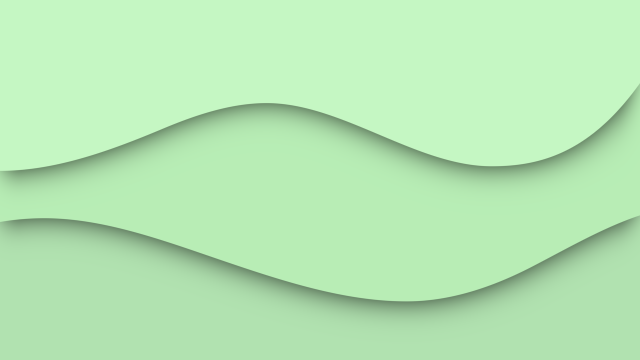
Give the GLSL for this background, as a Shadertoy shader.

```glsl
const vec3 TOP_MINT = vec3(0.773, 0.970, 0.763);
const vec3 MID_MINT = vec3(0.720, 0.930, 0.710);
const vec3 LOW_MINT = vec3(0.694, 0.886, 0.690);
const float ASPECT = 16.0 / 9.0;

// Cubic through two knots, each holding (x, height, slope)
float hermite(float x, vec3 a, vec3 b) {
    float span = b.x - a.x;
    float t = (x - a.x) / span;
    float u = 1.0 - t;
    return mix(a.y, b.y, t * t * (3.0 - 2.0 * t))
         + span * t * u * (a.z * u - b.z * t);
}

// Height of a smooth curve running through six knots
float waveHeight(float x, vec3 knots[6]) {
    float y = hermite(x, knots[0], knots[1]);
    for (int i = 1; i < 5; i++) {
        if (x >= knots[i].x) y = hermite(x, knots[i], knots[i + 1]);
    }
    return y;
}

// Approximate signed distance, positive below the curve
float depthBelow(vec2 p, vec3 knots[6]) {
    float h = 0.002;
    float y = waveHeight(p.x, knots);
    float slope = (waveHeight(p.x + h, knots) - waveHeight(p.x - h, knots)) / (2.0 * h);
    return (y - p.y) / sqrt(1.0 + slope * slope);
}

// Soft shadow cast downward, weaker near the canvas sides
float shadow(float depth, float x) {
    float d = max(depth, 0.0);
    float side = smoothstep(-0.04, 0.06, min(x, ASPECT - x));
    return 0.40 * side * exp(-d / 0.0417 - d * d / 0.0055);
}

// Place a shaded lower sheet beneath the upper colour
vec3 layer(vec3 upper, vec3 lower, float depth, float x, float pixel) {
    vec3 shaded = lower * (1.0 - shadow(depth, x));
    return mix(upper, shaded, smoothstep(-0.7 * pixel, 0.7 * pixel, depth));
}

void mainImage(out vec4 fragColor, in vec2 fragCoord) {
    vec2 p = fragCoord / iResolution.xy * vec2(ASPECT, 1.0);
    float pixel = 1.0 / iResolution.y;

    vec3 upperWave[6] = vec3[6](
        vec3(0.0, 0.5254, 0.0), vec3(0.4514, 0.642, 0.42),
        vec3(0.7407, 0.7136, 0.0), vec3(1.0532, 0.6259, -0.422),
        vec3(1.3657, 0.5381, 0.0), vec3(1.7778, 0.7691, 1.4));
    vec3 lowerWave[6] = vec3[6](
        vec3(0.0, 0.3834, 0.17), vec3(0.1227, 0.3938, 0.0),
        vec3(0.625, 0.2737, -0.34), vec3(1.1296, 0.1628, 0.0),
        vec3(1.4815, 0.261, 0.52), vec3(1.7778, 0.4018, 0.33));

    // Stack the sheets from top to bottom
    vec3 color = layer(TOP_MINT, MID_MINT, depthBelow(p, upperWave), p.x, pixel);
    color = layer(color, LOW_MINT, depthBelow(p, lowerWave), p.x, pixel);
    fragColor = vec4(color, 1.0);
}
```
